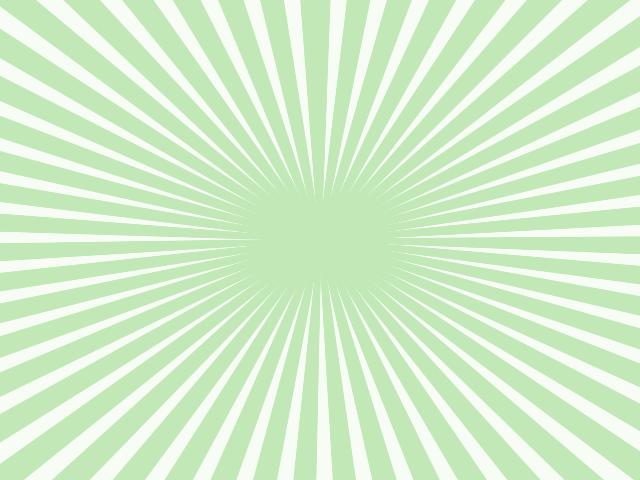
This background is drawn by a WebGL 2 fragment shader. Its source:

```glsl
#version 300 es
precision highp float;

uniform vec2 u_resolution;
out vec4 fragColor;

// Signed angular distance to the border of the nearest pale ray, positive inside.
float rayDistance(vec2 p, float period) {
    float turn = atan(-p.x, -p.y) / period + 0.117;
    return (0.25 - abs(fract(turn + 0.5) - 0.5)) * period;
}

void main() {
    // Centred coordinates, stretched so that each canvas side has length one.
    vec2 p = gl_FragCoord.xy / u_resolution - 0.5;

    // Angle spanned by a thin, fixed-size border; it widens toward the hub.
    float border = dot(abs(p.yx), vec2(1.0 / 512.0, 1.0 / 384.0)) / max(dot(p, p), 1e-5);

    // The border eats into the rays, which taper out before the centre.
    float ray = smoothstep(0.9, 1.6, rayDistance(p, 0.12275) / max(border, 1e-5));

    vec3 softGreen = vec3(0.76, 0.91, 0.72);
    vec3 paleMint = vec3(0.967, 0.992, 0.962);
    fragColor = vec4(mix(softGreen, paleMint, ray), 1.0);
}
```
